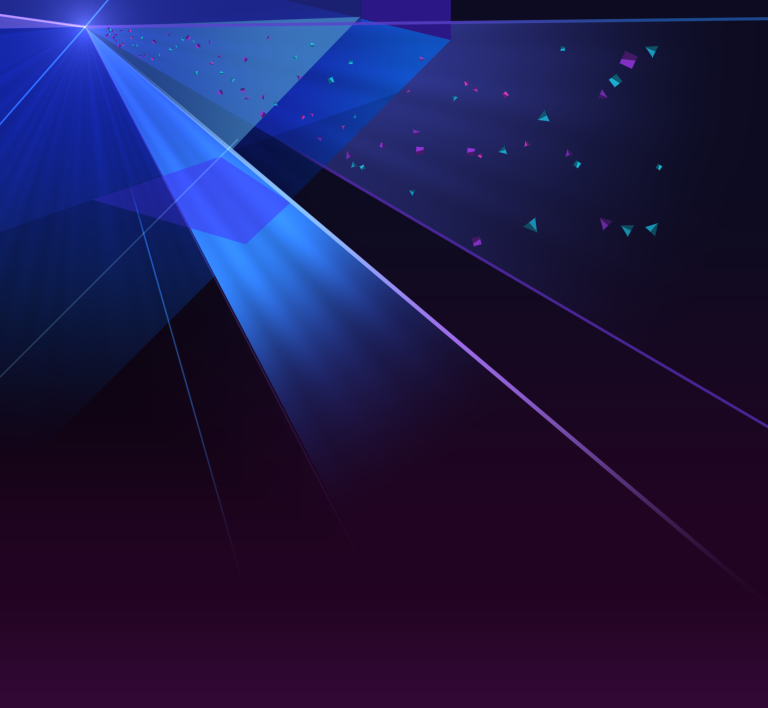
A Shadertoy shader for this background:

```glsl
// Light beams fanning out of a bright source near the upper left corner,
// crossed by translucent blue facets and a drift of small faceted confetti.
// Built from half-plane masks, thin rays, hashed shards and gradient noise.

const vec2 SOURCE = vec2(0.111, 0.035);   // y runs down from the top edge
const float HEIGHT = 0.922;               // canvas height when its width is 1
const int SHARDS = 84;

vec2 hash2(vec2 p) {
    p = vec2(dot(p, vec2(127.1, 311.7)), dot(p, vec2(269.5, 183.3)));
    return fract(sin(p) * 43758.5);
}

float gradientNoise(vec2 p) {
    vec2 i = floor(p), f = fract(p), w = f * f * (3.0 - 2.0 * f);
    vec2 e = vec2(0.0, 1.0);
    float a = dot(hash2(i) - 0.5, f);
    float b = dot(hash2(i + e.yx) - 0.5, f - e.yx);
    float c = dot(hash2(i + e.xy) - 0.5, f - e.xy);
    float d = dot(hash2(i + e.yy) - 0.5, f - e.yy);
    return 2.0 * mix(mix(a, b, w.x), mix(c, d, w.x), w.y);
}

float cover(float d, float px) { return smoothstep(-px, px, d); }

// Signed distance to the line a-b, positive below a rightward line
float side(vec2 p, vec2 a, vec2 b) {
    vec2 d = normalize(b - a);
    return d.x * (p.y - a.y) - d.y * (p.x - a.x);
}

float quad(vec2 p, vec2 a, vec2 b, vec2 c, vec2 d, float px) {
    float inside = min(min(side(p, a, b), side(p, b, c)), min(side(p, c, d), side(p, d, a)));
    return cover(inside, px);
}

float triangle(vec2 p, vec2 a, vec2 b, vec2 c, float px) {
    return cover(min(min(side(p, a, b), side(p, b, c)), side(p, c, a)), px);
}

// Distance below a ray leaving the source
float belowRay(vec2 v, float angle) { return dot(v, vec2(-sin(angle), cos(angle))); }

float beam(vec2 v, float upper, float lower, float px) {
    return cover(belowRay(v, upper), px) * cover(-belowRay(v, lower), px);
}

float ray(vec2 v, float angle, float halfWidth, float px) {
    float ahead = step(0.0, dot(v, vec2(cos(angle), sin(angle))));
    return ahead * cover(halfWidth - abs(belowRay(v, angle)), px);
}

// Regular polygon split into a lit and a shaded facet: x = mask, y = light
vec2 shard(vec2 p, float size, float sides, float turn, float px) {
    p = mat2(cos(turn), sin(turn), -sin(turn), cos(turn)) * p;
    float sector = 6.2832 / sides;
    float a = mod(atan(p.y, p.x), sector) - 0.5 * sector;
    float d = size * cos(0.5 * sector) - length(p) * cos(a);
    return vec2(cover(d, px), mix(0.5, 1.0, cover(p.x + 0.5 * p.y, px)));
}

vec3 backdrop(vec2 p) {
    vec3 c = mix(vec3(0.05, 0.045, 0.13), vec3(0.13, 0.015, 0.13), smoothstep(0.2, 0.75, p.y));
    c *= mix(0.55, 1.0, max(smoothstep(0.1, 0.5, p.x), smoothstep(0.5, 0.75, p.y)));
    return mix(c, vec3(0.19, 0.03, 0.20), smoothstep(0.75, HEIGHT, p.y));
}

vec3 addShards(vec3 col, vec2 p, float px) {
    for (int i = 0; i < SHARDS; i++) {
        vec2 h = hash2(vec2(float(i), 3.0)), k = hash2(vec2(float(i), 8.0));
        float reach = 0.03 + 0.77 * pow(float(i) / float(SHARDS), 1.7);
        float angle = mix(0.04, 0.52, h.x);
        vec2 center = SOURCE + reach * vec2(cos(angle), sin(angle));
        float size = 0.0018 + 0.013 * reach * h.y * h.y + 0.003 * reach;
        vec2 s = shard(p - center, size, k.x < 0.5 ? 3.0 : 4.0, 6.28 * k.y, px);
        vec3 tint = h.y < 0.4 ? vec3(0.90, 0.22, 0.82) : vec3(0.58, 0.20, 0.85);
        tint = fract(k.y * 7.0) < 0.4 ? vec3(0.10, 0.80, 0.93) : tint;
        col = mix(col, tint * s.y, s.x * mix(0.6, 1.0, k.x));
    }
    return col;
}

void mainImage(out vec4 fragColor, in vec2 fragCoord) {
    vec2 uv = fragCoord / iResolution.xy;
    vec2 p = vec2(uv.x, (1.0 - uv.y) * HEIGHT), v = p - SOURCE;
    float px = 0.8 / iResolution.x, r = length(v), angle = atan(v.y, v.x);
    float streak = 1.0 + 0.25 * gradientNoise(vec2(angle * 16.0, r * 2.0));
    vec3 col = backdrop(p);

    // Wide indigo beam on the right
    float wide = beam(v, -0.012, 0.53, px) * (1.0 - smoothstep(0.32, 0.88, r));
    col = mix(col, vec3(0.20, 0.23, 0.60) * streak, wide * mix(1.0, 0.6, smoothstep(0.1, 0.5, angle)));

    // Large blue panel cut along a diagonal
    float panel = cover((0.639 - p.x - p.y) * 0.707, px) * cover(side(p, vec2(0.37, 0.0), vec2(0.587, 0.052)), px);
    vec3 panelTint = mix(vec3(0.07, 0.14, 0.66), vec3(0.05, 0.13, 0.34), smoothstep(0.08, 0.45, p.y));
    panelTint = mix(panelTint, vec3(0.06, 0.34, 0.80), smoothstep(0.33, 0.58, p.x));
    panelTint *= 1.0 - 0.4 * beam(v, 0.53, 0.702, px);
    panelTint *= 1.0 - 0.15 * cover(side(p, vec2(0.0, 0.302), vec2(0.12, 0.26)), px);
    col = mix(col, panelTint * streak, panel * 0.95 * (1.0 - smoothstep(0.33, 0.62, p.y)));

    // Strip along the top edge
    float above = cover(-belowRay(v, -0.012), px);
    col = mix(col, vec3(0.12, 0.15, 0.52), 0.8 * above * cover(0.47 - p.x, px));
    float block = cover(min(p.x - 0.47, 0.587 - p.x), px);
    col = mix(col, vec3(0.17, 0.09, 0.52), block * cover(-side(p, vec2(0.37, 0.0), vec2(0.587, 0.052)), px));

    // Bright blue beam
    vec3 blue = mix(vec3(0.19, 0.39, 0.95), vec3(0.20, 0.52, 1.0), smoothstep(0.1, 0.36, r));
    blue = mix(blue, vec3(0.15, 0.25, 0.66), smoothstep(0.36, 0.58, r));
    col = mix(col, blue * streak, beam(v, 0.702, 1.09, px) * (1.0 - smoothstep(0.34, 0.74, r)));

    // Teal and violet facets
    float teal = triangle(p, SOURCE, vec2(0.469, 0.022), vec2(0.302, 0.195), px);
    col = mix(col, vec3(0.28, 0.55, 0.77), teal * mix(0.25, 0.75, smoothstep(0.1, 0.4, p.x)));
    float violet = quad(p, vec2(0.12, 0.26), vec2(0.287, 0.204), vec2(0.378, 0.264), vec2(0.32, 0.318), px);
    col = mix(col, vec3(0.26, 0.20, 0.95), violet * mix(0.3, 0.55, beam(v, 0.702, 1.09, px)));

    // Thin rays and the diagonal crease
    col = mix(col, mix(vec3(0.36, 0.25, 0.80), vec3(0.12, 0.34, 0.66), smoothstep(0.5, 0.9, p.x)), 0.8 * ray(v, -0.012, 0.002, px));
    col = mix(col, vec3(0.32, 0.16, 0.66), 0.85 * ray(v, 0.53, 0.0018, px) * smoothstep(0.28, 0.4, r));
    vec3 core = mix(vec3(0.55, 0.76, 1.0), vec3(0.62, 0.42, 0.92), smoothstep(0.36, 0.65, r));
    col = mix(col, core, ray(v, 0.702, 0.0027, px) * smoothstep(0.0, 0.35, r) * (1.0 - smoothstep(0.6, 1.18, r)));
    col += vec3(0.08, 0.24, 0.42) * ray(v, 1.295, 0.001, px) * smoothstep(0.2, 0.3, r) * (1.0 - smoothstep(0.45, 0.78, r));
    col += vec3(0.12, 0.08, 0.22) * ray(v, 1.095, 0.001, px) * (1.0 - smoothstep(0.4, 0.84, r));
    col += vec3(0.10, 0.30, 0.45) * (ray(v, 2.29, 0.001, px) + ray(v, -0.87, 0.001, px));
    col += vec3(0.10, 0.16, 0.16) * cover(0.001 - abs(p.x + p.y - 0.491) * 0.707, px) * cover(0.31 - p.x, px);

    // Violet flare to the left and glow at the source
    col += vec3(0.40, 0.28, 0.42) * (beam(-v, -0.02, 0.15, px) * 0.5 + ray(v, 3.28, 0.0015, px));
    col += vec3(0.28, 0.30, 0.50) * exp(-28.0 * r);

    fragColor = vec4(clamp(addShards(col, p, px), 0.0, 1.0), 1.0);
}
```
